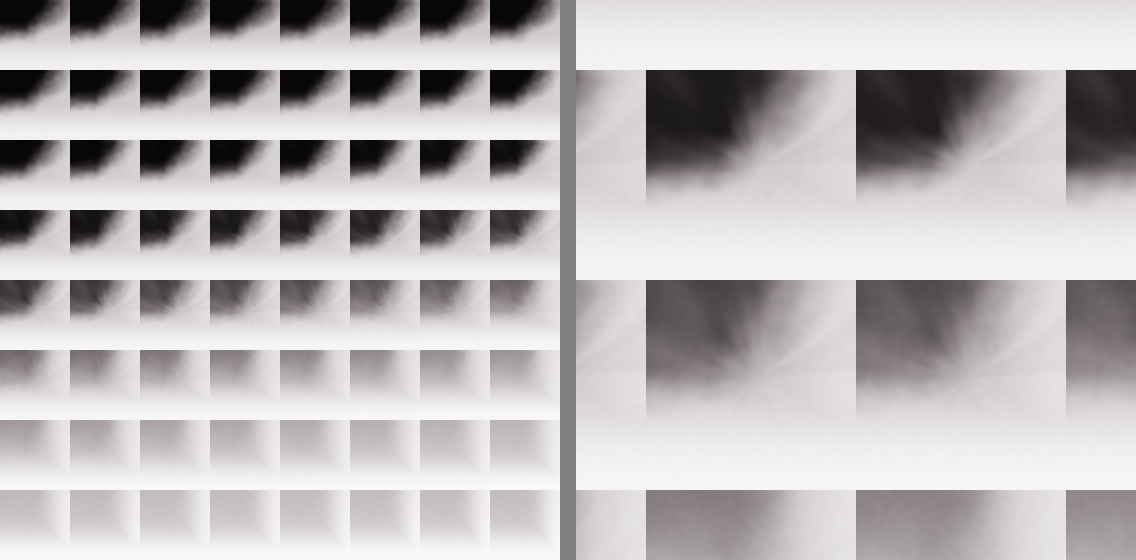
Left, the full canvas; right, a detail of the centre.
Give the GLSL for this pattern, as a WebGL 1 fragment shader.

```glsl
precision highp float;

uniform vec2 u_resolution;

vec2 gradientAt(vec2 lattice) {
  vec2 k = vec2(dot(lattice, vec2(127.1, 311.7)), dot(lattice, vec2(269.5, 183.3)));
  return 2.0 * fract(sin(k) * 4375.85) - 1.0;
}

float gradientNoise(vec2 p) {
  vec2 i = floor(p), f = fract(p);
  vec2 w = f * f * f * (f * (f * 6.0 - 15.0) + 10.0);
  float a = dot(gradientAt(i), f);
  float b = dot(gradientAt(i + vec2(1, 0)), f - vec2(1, 0));
  float c = dot(gradientAt(i + vec2(0, 1)), f - vec2(0, 1));
  float d = dot(gradientAt(i + 1.0), f - 1.0);
  return mix(mix(a, b, w.x), mix(c, d, w.x), w.y);
}

// Streaks radiating from a focus near the middle of the tile
float fanStreaks(vec2 q) {
  vec2 d = q - vec2(0.52, 0.46);
  float reach = length(d);
  float rays = gradientNoise(3.2 * d / max(reach, 0.001) + vec2(7.3, 2.6) + reach);
  return rays * smoothstep(0.0, 0.2, reach) * (1.0 - smoothstep(0.4, 0.8, q.y));
}

// uv runs from the top left; tiles fade in reading order
vec3 fadingTiles(vec2 uv) {
  vec2 cell = floor(uv * 8.0);
  vec2 q = fract(uv * 8.0);
  float age = (cell.y * 8.0 + cell.x) / 63.0;
  vec2 jitter = gradientAt(cell + 3.0);

  // Early shadow: a soft quarter ellipse with a pale cloud at its corner
  vec2 radii = vec2(mix(0.98, 0.76, smoothstep(0.0, 0.42, age)), 0.56) + 0.02 * jitter;
  float billow = gradientNoise(q * 4.0 + 11.0 + 0.15 * jitter)
               + 0.5 * gradientNoise(q * 9.0 + 0.2 * jitter);
  vec2 toCloud = (q - vec2(0.78, 0.52)) / vec2(0.25, 0.13);
  float r = length(q / radii) + 0.14 * billow + 0.12 * exp(-dot(toCloud, toCloud));
  float ellipse = smoothstep(0.55, 1.2, r);

  // Late shadow: a veil hanging from the top edge
  vec2 veil = smoothstep(vec2(0.42, -0.08), vec2(0.78, 0.68),
                         q + 0.05 * billow * vec2(1.0, 1.5));
  float curtain = 1.0 - (1.0 - veil.x) * (1.0 - veil.y);
  float light = mix(ellipse, curtain, smoothstep(0.42, 0.72, age));

  float streakAge = (age - 0.52) / 0.17;
  light += 0.38 * exp(-streakAge * streakAge) * fanStreaks(q) * (1.0 - 0.5 * light);

  // Tones from shadow to paper
  float shadow = mix(0.03, 0.75, smoothstep(0.3, 0.95, age));
  float glow = max(smoothstep(0.4, 0.95, q.y), age * smoothstep(0.55, 1.0, q.x));
  float paper = mix(0.79, 0.94, glow) + 0.04 * age * q.y;
  float tone = mix(shadow, paper, clamp(light, 0.0, 1.0));
  float midtone = 4.0 * tone * (1.0 - tone);
  tone += 0.025 * midtone * gradientNoise(uv * 190.0);
  return vec3(tone) + midtone * vec3(0.018, -0.014, -0.008);
}

void main() {
  // Four samples smooth the tile edges
  vec3 color = vec3(0.0);
  for (int i = 0; i < 4; i++) {
    vec2 offset = vec2(mod(float(i), 2.0), floor(float(i) / 2.0)) * 0.5 - 0.25;
    vec2 uv = (gl_FragCoord.xy + offset) / u_resolution;
    color += 0.25 * fadingTiles(vec2(uv.x, 1.0 - uv.y));
  }
  gl_FragColor = vec4(color, 1.0);
}
```
